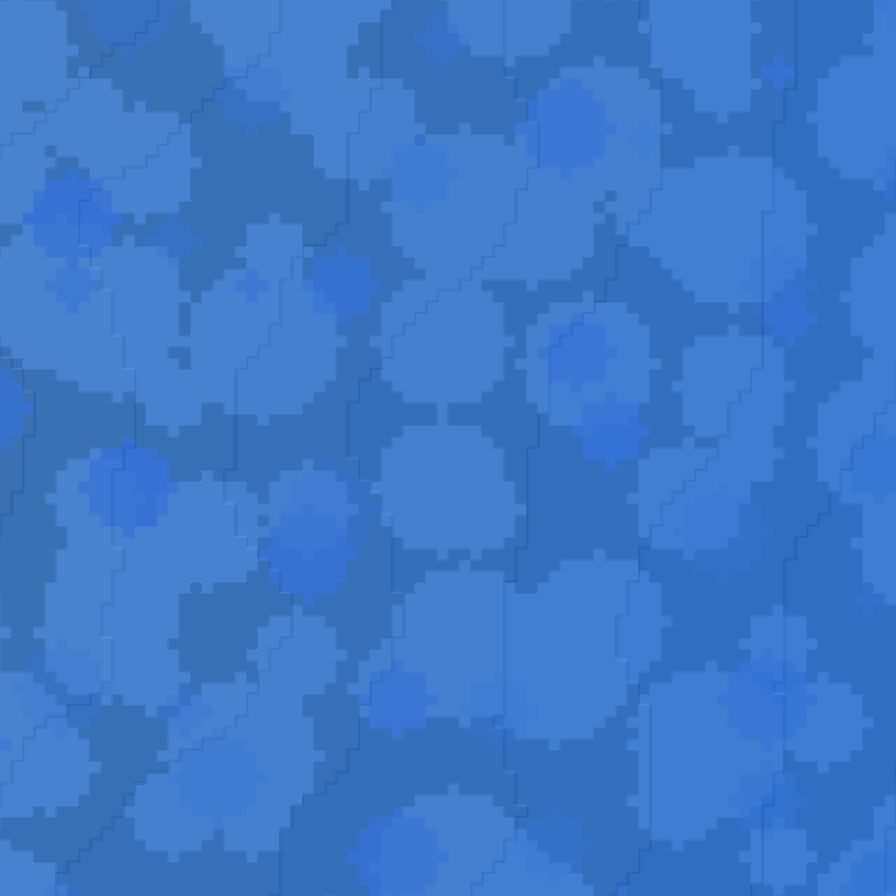
This pattern is drawn by a WebGL 2 fragment shader. Its source:

```glsl
#version 300 es
precision highp float;

uniform vec2 u_resolution;
out vec4 fragColor;

const float CELLS = 80.0;        // mosaic cells across the canvas
const float BAND_WIDTH = 0.165;  // tone band width, in canvas units
const float LINE_WIDTH = 0.13;   // contour width, in cells

const vec3 GROUND_LEFT  = vec3(0.230, 0.440, 0.700);
const vec3 GROUND_RIGHT = vec3(0.188, 0.430, 0.762);
const vec3 DISC_LEFT    = vec3(0.288, 0.512, 0.805);
const vec3 DISC_RIGHT   = vec3(0.243, 0.485, 0.828);
const vec3 ACCENT       = vec3(0.205, 0.448, 0.845);

vec3 hash3(vec2 p, float seed) {
  vec3 q = fract(vec3(p.xyx + seed) * vec3(0.1031, 0.1030, 0.0973));
  q += dot(q, q.yxz + 33.33);
  return fract((q.xxy + q.yzz) * q.zyx);
}

// Strength of the strongest stepped disc covering a mosaic cell, 0 if none.
float discs(vec2 cell, float spacing, float minRadius, float maxRadius, float seed) {
  vec2 tile = floor(cell / spacing);
  float strength = 0.0;
  for (int j = -1; j <= 1; j++) {
    for (int i = -1; i <= 1; i++) {
      vec2 neighbour = tile + vec2(i, j);
      vec3 rnd = hash3(neighbour + 40.0, seed);
      vec2 centre = floor((neighbour + rnd.xy) * spacing);
      float radius = floor(mix(minRadius, maxRadius + 1.0, rnd.z));
      float inside = step(distance(cell, centre), radius + 0.01);
      strength = max(strength, inside * max(0.01, fract(rnd.z * 17.0 + rnd.x)));
    }
  }
  return strength;
}

// Slanted tone field, more wavy toward the left, cut into bands.
float toneBand(vec2 cell) {
  vec2 p = (cell + 0.5) / CELLS;
  float wave = 0.055 * sin(9.0 * p.y + 5.0 * p.x + 0.8)
             + 0.030 * sin(17.0 * p.y - 8.0 * p.x + 2.1)
             + 0.008 * sin(41.0 * p.y + 13.0 * p.x);
  float field = p.x - 0.25 * p.y + wave * (1.2 - 0.8 * p.x);
  return floor(field / BAND_WIDTH);
}

// Thin embossed contour: rising edges catch light, the others are dark.
float contour(vec2 cell, vec2 local, float band) {
  float leftStep = band - toneBand(cell - vec2(1.0, 0.0));
  float lowerStep = band - toneBand(cell - vec2(0.0, 1.0));
  vec2 line = 1.0 - smoothstep(vec2(0.0), vec2(2.0 * LINE_WIDTH), local);
  float dark = line.x * step(0.5, abs(leftStep));
  dark = max(dark, line.y * step(0.5, -lowerStep));
  float bright = line.y * step(0.5, lowerStep);
  return mix(-0.07 * dark, 0.08, bright);
}

vec3 mosaic(vec2 p) {
  vec2 cell = floor(p * CELLS);
  float band = toneBand(cell);
  float tone = clamp((band + 1.5) / 7.0, 0.0, 1.0);

  // Broad pale discs on the darker ground
  float cover = step(0.001, discs(cell, 10.5, 3.0, 7.0, 3.0));
  vec3 color = mix(mix(GROUND_LEFT, GROUND_RIGHT, tone),
                   mix(DISC_LEFT, DISC_RIGHT, tone), cover);

  // Small saturated discs of varied strength, fainter over the pale ones
  float accent = discs(cell, 14.0, 1.0, 4.0, 19.0);
  float strength = step(0.001, accent) * mix(0.3, 0.95, accent);
  color = mix(color, ACCENT, strength * mix(1.0, 0.75, cover));

  return color + contour(cell, fract(p * CELLS), band);
}

void main() {
  float scale = min(u_resolution.x, u_resolution.y);
  vec3 color = vec3(0.0);

  // Four samples spread over a small fraction of a cell soften the edges
  float spread = max(0.5, 0.0016 * scale);
  for (int j = 0; j < 2; j++) {
    for (int i = 0; i < 2; i++) {
      vec2 offset = (vec2(i, j) - 0.5) * spread;
      color += mosaic((gl_FragCoord.xy + offset) / scale);
    }
  }
  fragColor = vec4(color * 0.25, 1.0);
}
```
